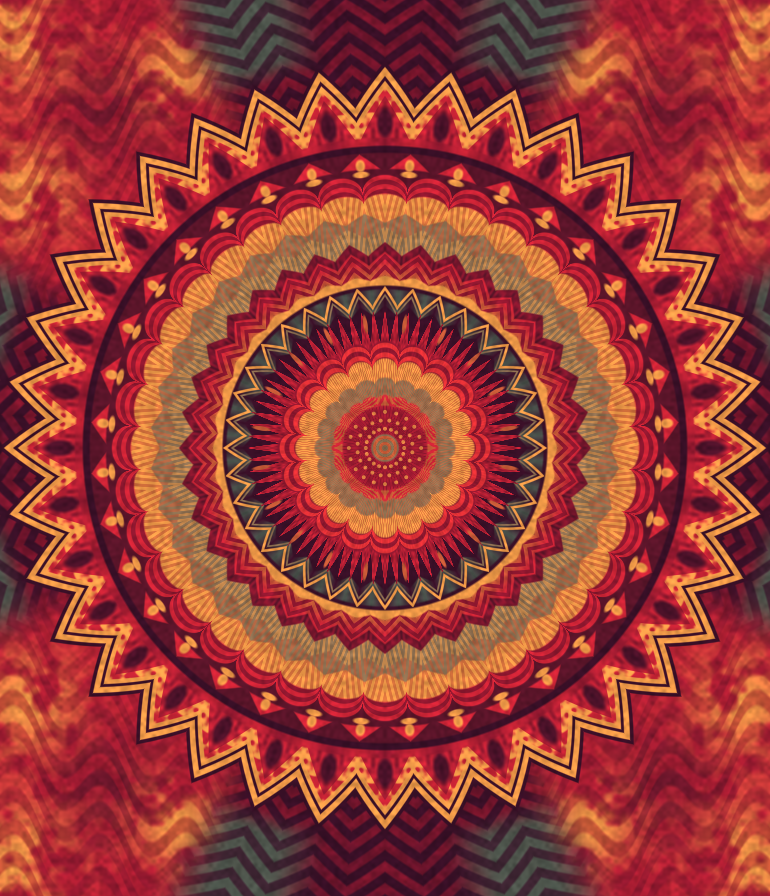
Write a WebGL 1 fragment shader that draws this pattern.

```glsl
precision highp float;
// Ornate concentric mandala in crimson, amber and olive, with woven corners.
uniform vec2 u_resolution;

const float TAU = 6.2831853;
const float PETALS = 36.0;      // repeats in the large rings
const float CORE_PETALS = 20.0; // repeats in the inner flower
const float GRAIN = 0.34;       // strength of the woven texture
const vec3 NIGHT = vec3(0.22, 0.06, 0.15);
const vec3 WINE = vec3(0.35, 0.08, 0.16);
const vec3 MAROON = vec3(0.55, 0.09, 0.18);
const vec3 RED = vec3(0.80, 0.14, 0.21);
const vec3 RUST = vec3(0.77, 0.35, 0.21);
const vec3 AMBER = vec3(0.94, 0.60, 0.28);
const vec3 OLIVE = vec3(0.55, 0.43, 0.31);
const vec3 TEAL = vec3(0.29, 0.36, 0.31);

float rad, ang, soft; // polar position and edge softness

float hash(vec2 p) { return fract(sin(dot(p, vec2(127.1, 311.7))) * 43758.5453); }

float noise(vec2 p) {
  vec2 i = floor(p), f = fract(p);
  f = f * f * (3.0 - 2.0 * f);
  return mix(mix(hash(i), hash(i + vec2(1, 0)), f.x),
             mix(hash(i + vec2(0, 1)), hash(i + vec2(1, 1)), f.x), f.y);
}

// Signed offset from the middle of the nearest petal, -0.5 to 0.5
float petal(float n, float shift) { return fract(ang * n / TAU + 0.5 + shift) - 0.5; }
// Triangle wave, 1 on a petal's axis and 0 between petals
float peak(float n, float shift) { return 1.0 - 2.0 * abs(petal(n, shift)); }
// Rounded version of the same wave
float scallop(float n, float shift) {
  float x = 2.0 * petal(n, shift);
  return sqrt(max(0.0, 1.0 - x * x));
}
float stroke(float d, float width) { return 1.0 - smoothstep(width - soft, width + soft, abs(d)); }
float stripes(float x) { return smoothstep(-0.5, 0.5, sin(x)); }
float spot(vec2 p, float size) { return exp(-dot(p, p) / (size * size)); }
void disk(inout vec3 col, float edge, vec3 ink) {
  col = mix(ink, col, smoothstep(edge - soft, edge + soft, rad));
}
// Oval on each petal axis at the given radius
float bead(float n, float shift, float at, vec2 size) {
  vec2 d = vec2(petal(n, shift) * TAU / n * rad, rad - at) / size;
  return 1.0 - smoothstep(0.65, 1.2, length(d));
}

vec3 background(vec2 p) {
  vec2 q = abs(p);
  float axis = abs(mod(ang + TAU / 8.0, TAU / 4.0) - TAU / 8.0);
  float chevron = stripes(110.0 * (rad + 0.07 * peak(PETALS, 0.0)));
  float cloud = noise(q * 16.0) * 0.6 + noise(q * 43.0) * 0.4;
  // Dark sides with teal chevrons
  vec3 side = mix(NIGHT, MAROON, chevron * (0.3 + 0.7 * cloud));
  float green = smoothstep(0.20, 0.07, abs(axis - 0.34)) * smoothstep(0.98, 1.06, rad);
  side = mix(side, mix(NIGHT, TEAL, 0.3 + 0.7 * chevron), green * 0.9);
  // Fiery corners with purple hearts
  float weave = stripes(75.0 * (q.x * 0.55 + q.y + 0.06 * sin(q.x * 28.0)));
  vec3 corner = mix(MAROON, RED, 0.35 * weave + 0.75 * cloud);
  corner = mix(corner, mix(WINE, MAROON, weave), 0.75 * spot(q - vec2(0.72, 0.88), 0.15));
  float fire = spot(q - vec2(0.95, 1.08), 0.15) + spot(q - vec2(0.93, 0.66), 0.13)
             + spot(q - vec2(0.53, 0.98), 0.12);
  corner = mix(corner, mix(RUST, AMBER, weave), clamp(fire, 0.0, 1.0) * smoothstep(0.3, 0.65, cloud));
  return mix(side, corner, smoothstep(0.10, -0.45, cos(4.0 * ang)));
}

void main() {
  vec2 p = (2.0 * gl_FragCoord.xy - u_resolution) / u_resolution.x;
  rad = length(p);
  ang = atan(p.x, p.y + 1e-5);
  soft = max(0.0035, 2.0 / u_resolution.x);
  float w = peak(PETALS, 0.0), s = scallop(PETALS, 0.0);
  float gap = 1.0 - w, core = scallop(CORE_PETALS, 0.0);
  float thread = noise(vec2(w * 7.0, rad * 75.0));
  float fan = stripes(w * 22.0 + rad * 90.0);
  vec3 col = background(p);

  // Yellow zigzag crown, mottled flames and red spikes
  float crown = 0.885 + 0.105 * w;
  disk(col, crown + 0.015, NIGHT);
  disk(col, crown, AMBER);
  disk(col, crown - 0.024, NIGHT);
  disk(col, crown - 0.036, AMBER);
  disk(col, crown - 0.055, mix(RED, AMBER, smoothstep(0.25, 0.8, thread)));
  disk(col, 0.79 + 0.125 * w, mix(MAROON, RED, thread));
  col = mix(col, NIGHT, 0.85 * bead(PETALS, 0.0, 0.845, vec2(0.022, 0.042)));
  disk(col, 0.805, mix(MAROON, RED, gap));

  // Dark hoop, pink triangles and amber ornaments
  disk(col, 0.785, NIGHT);
  disk(col, 0.767, WINE);
  disk(col, 0.715 + 0.05 * gap, RED);
  disk(col, 0.725, WINE);
  col = mix(col, AMBER, bead(PETALS, 0.5, 0.735, vec2(0.013, 0.017)));
  col = mix(col, AMBER, bead(PETALS, 0.5, 0.712, vec2(0.022, 0.009)));

  // Red arches, amber scallops and the olive fan ring
  disk(col, 0.665 + 0.045 * s, mix(MAROON, RED, stripes(260.0 * (rad - 0.045 * s))));
  disk(col, 0.635 + 0.025 * s, mix(RUST, AMBER, 0.35 + 0.65 * fan));
  disk(col, 0.585 + 0.025 * gap, mix(OLIVE, RUST, 0.55 * fan));
  disk(col, 0.545 + 0.03 * w, mix(OLIVE, AMBER, 0.5 * fan));
  disk(col, 0.50 + 0.035 * w, mix(WINE, MAROON, thread));

  // Crimson chevrons fading to a golden hoop
  float chevron = stripes(230.0 * (rad - 0.04 * w));
  disk(col, 0.475 + 0.035 * w, mix(MAROON, mix(RUST, RED, smoothstep(0.44, 0.49, rad)), chevron));
  disk(col, 0.436 + 0.012 * w, AMBER);
  disk(col, 0.422, NIGHT);
  disk(col, 0.412, mix(NIGHT, TEAL, 0.85 * gap));
  col = mix(col, AMBER, stroke(rad - 0.365 - 0.05 * w, 0.006) * step(rad, 0.42));
  col = mix(col, OLIVE, stroke(rad - 0.347 - 0.05 * w, 0.004));

  // Dark burst with red needles
  disk(col, 0.345 + 0.025 * w, NIGHT);
  disk(col, 0.27 + 0.09 * peak(PETALS * 2.0, 0.0), mix(MAROON, RED, thread));
  col = mix(col, RUST, bead(CORE_PETALS, 0.5, 0.325, vec2(0.006, 0.025)));

  // Inner flower: arches, amber petals, olive wreath, jewelled heart
  disk(col, 0.242 + 0.038 * core, mix(MAROON, RED + vec3(0.08, 0.05, 0.0), stripes(250.0 * (rad - 0.035 * core))));
  disk(col, 0.203 + 0.03 * core, mix(RUST, AMBER, 0.4 + 0.6 * fan));
  disk(col, 0.165 + 0.018 * core, mix(OLIVE, RUST, 0.45 * fan));
  disk(col, 0.128 + 0.010 * core, mix(RUST, RED, fan));
  disk(col, 0.110, mix(MAROON, RED, 0.5 * thread));
  for (int i = 0; i < 3; i++) {
    float k = float(i);
    col = mix(col, AMBER, 0.8 * bead(CORE_PETALS, 0.5 * k, 0.050 + 0.022 * k, vec2(0.0055)));
  }
  disk(col, 0.036, mix(RUST, OLIVE, stripes(rad * 400.0)));

  // Woven grain
  float grain = 0.6 * noise(abs(p) * 95.0) + 0.4 * thread;
  col *= 1.0 + GRAIN * (grain - 0.5);
  gl_FragColor = vec4(clamp(col, 0.0, 1.0), 1.0);
}
```
